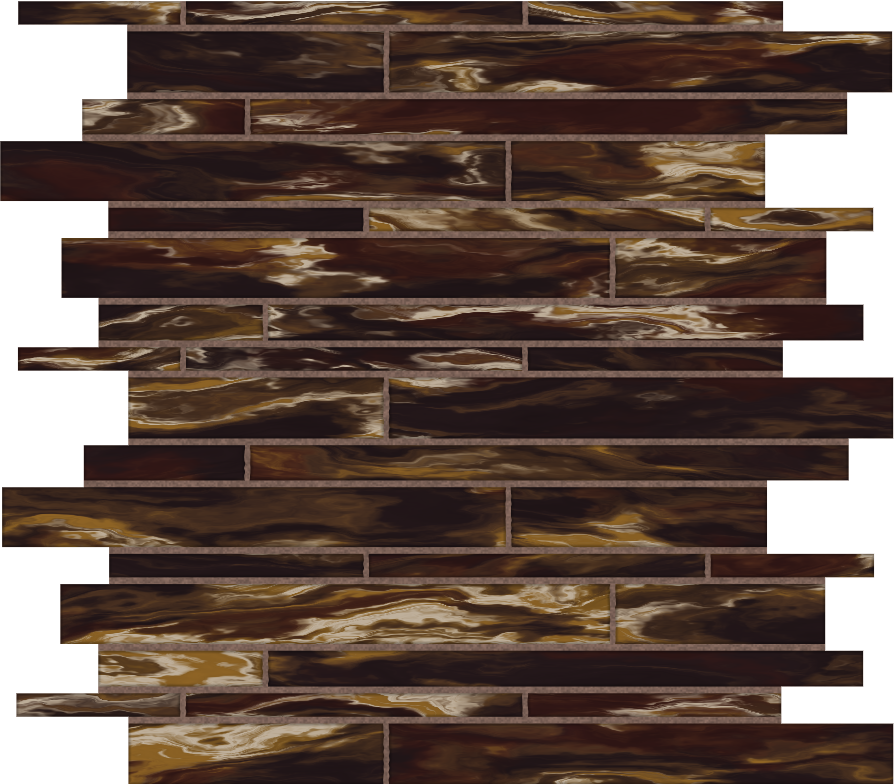
Give the GLSL for this pattern, as a Shadertoy shader.

```glsl
// Sheet of staggered linear mosaic: streaky amber glass strips in brown grout on white

// Layout, in units where the canvas is 8 wide and 7 high
const vec2 CANVAS = vec2(8.0, 7.0);
const int ROWS = 7;                 // rows in one vertical repeat
const float SHEET_TOP = 0.01;
const float SHEET_BOTTOM = 7.005;
const float ROW_WIDTH = 6.83;
const float GAP = 0.06;             // grout between rows
const float JOINT = 0.05;           // grout between strips in a row
const float EDGE_JITTER = 0.03;
const float NONE = 99.0;
const float ROW_START[8] = float[](0.0, 0.27, 0.875, 1.25, 1.845, 2.115, 2.71, 3.09);
const float ROW_LEFT[7] = float[](0.15, 1.14, 0.74, 0.01, 0.96, 0.55, 0.89);
const float JOINT_A[7] = float[](1.635, 3.45, 2.21, 4.54, 3.27, 5.47, 2.37);
const float JOINT_B[7] = float[](4.69, NONE, NONE, NONE, 6.32, NONE, NONE);

// Glass and grout
const vec2 BRIGHT_STRIP = vec2(12.0, 0.0);   // row and piece with the palest swirl
const vec3 DARK = vec3(0.13, 0.085, 0.095);
const vec3 UMBER = vec3(0.28, 0.185, 0.12);
const vec3 RED = vec3(0.25, 0.09, 0.07);
const vec3 AMBER = vec3(0.50, 0.35, 0.13);
const vec3 CREAM = vec3(0.74, 0.68, 0.60);
const vec3 GROUT = vec3(0.48, 0.38, 0.34);
const vec3 PAPER = vec3(1.0);

float hash(vec2 p) {
    return fract(sin(dot(p, vec2(127.1, 311.7))) * 43758.5453);
}

float noise(vec2 p) {
    vec2 i = floor(p), f = fract(p);
    f = f * f * (3.0 - 2.0 * f);
    return mix(mix(hash(i), hash(i + vec2(1, 0)), f.x),
               mix(hash(i + vec2(0, 1)), hash(i + vec2(1, 1)), f.x), f.y);
}

float fbm(vec2 p) {
    float sum = 0.0, amp = 0.5;
    for (int i = 0; i < 5; i++) {
        sum += amp * noise(p);
        p = mat2(1.98, 0.16, -0.16, 1.98) * p + 7.3;
        amp *= 0.5;
    }
    return sum / 0.97;
}

// Coverage of a pixel by the inside of a signed distance
float cover(float d, float pixel) {
    return clamp(0.5 - d / pixel, 0.0, 1.0);
}

// Horizontal distance to the span of a row
float rowSpan(float x, int row) {
    float jitter = EDGE_JITTER * (hash(vec2(float(row), 4.7)) - 0.5);
    float left = ROW_LEFT[(row + ROWS) % ROWS] + jitter;
    return abs(x - left - 0.5 * ROW_WIDTH) - 0.5 * ROW_WIDTH;
}

// Warped, horizontally drawn-out swirls, seeded per strip
vec3 glass(vec2 p, vec2 id) {
    vec2 seed = 40.0 * vec2(hash(id + 1.3), hash(id + 8.9));
    float tilt = 0.7 * (hash(id + 5.1) - 0.5);
    float bright = all(equal(id, BRIGHT_STRIP)) ? 1.0 : 0.0;

    vec2 q = vec2(0.75 * p.x, 3.0 * p.y + tilt * p.x) + seed;
    q += 2.2 * (vec2(fbm(q + 3.1), fbm(q + 18.7)) - 0.5);
    float body = fbm(q);
    float vein = fbm(q * vec2(1.5, 4.0) + 11.0);
    float tone = 0.65 * body + 0.35 * vein
               + 0.15 * (hash(id + 2.7) - 0.5) + 0.09 * bright;

    vec3 col = mix(DARK, UMBER, smoothstep(0.42, 0.60, tone));
    col = mix(col, RED, 0.5 * smoothstep(0.48, 0.68, fbm(0.7 * q + 31.0)));
    col = mix(col, AMBER, smoothstep(0.57, 0.70, tone));

    // Milky ribbons
    float ribbon = 1.0 - smoothstep(0.0, 0.14, abs(vein - 0.52));
    col = mix(col, CREAM, ribbon * smoothstep(0.55, 0.68, body + 0.08 * bright));
    return col * (0.82 + 0.36 * vein);
}

void mainImage(out vec4 fragColor, in vec2 fragCoord) {
    float scale = min(iResolution.x / CANVAS.x, iResolution.y / CANVAS.y);
    float pixel = 1.0 / scale;
    vec2 p = (fragCoord - 0.5 * iResolution.xy) / scale;
    p = vec2(p.x, -p.y) + 0.5 * CANVAS;

    // Find the row; each row cell holds half the gap above and below
    float y = p.y - SHEET_TOP + 0.5 * GAP;
    float period = ROW_START[ROWS];
    float turn = max(floor(y / period), 0.0);
    y -= turn * period;
    int k = 0;
    for (int i = 1; i < ROWS; i++) if (y >= ROW_START[i]) k = i;
    int row = int(turn) * ROWS + k;
    float cellHeight = ROW_START[k + 1] - ROW_START[k];
    float fromMiddle = y - ROW_START[k] - 0.5 * cellHeight;

    // Strip and sheet outlines; grout fills only where adjoining rows overlap
    float spanX = rowSpan(p.x, row);
    float nextX = rowSpan(p.x, fromMiddle < 0.0 ? row - 1 : row + 1);
    float spanY = abs(fromMiddle) - 0.5 * (cellHeight - GAP);
    float rowBox = max(spanX, spanY);
    float toJoint = min(abs(p.x - JOINT_A[k]), abs(p.x - JOINT_B[k]));
    float rough = 0.012 * (noise(p * 28.0) - 0.5);
    float strip = max(rowBox, 0.5 * JOINT - toJoint + rough);
    float sheet = max(cover(rowBox, pixel), cover(max(spanX, nextX), pixel));
    sheet *= cover(max(SHEET_TOP - p.y, p.y - SHEET_BOTTOM), pixel);

    // Shade the grainy grout, then the glass with its darker rim
    float piece = step(JOINT_A[k], p.x) + step(JOINT_B[k], p.x);
    float grain = 0.6 * noise(p * 60.0) + 0.4 * noise(p * 25.0);
    vec3 grout = GROUT * (0.8 + 0.4 * grain);
    vec3 pane = glass(p, vec2(float(row), piece));
    pane *= mix(0.72, 1.0, smoothstep(0.0, 0.035, -strip));
    vec3 col = mix(grout, pane, cover(strip, pixel));
    fragColor = vec4(mix(PAPER, col, sheet), 1.0);
}
```
